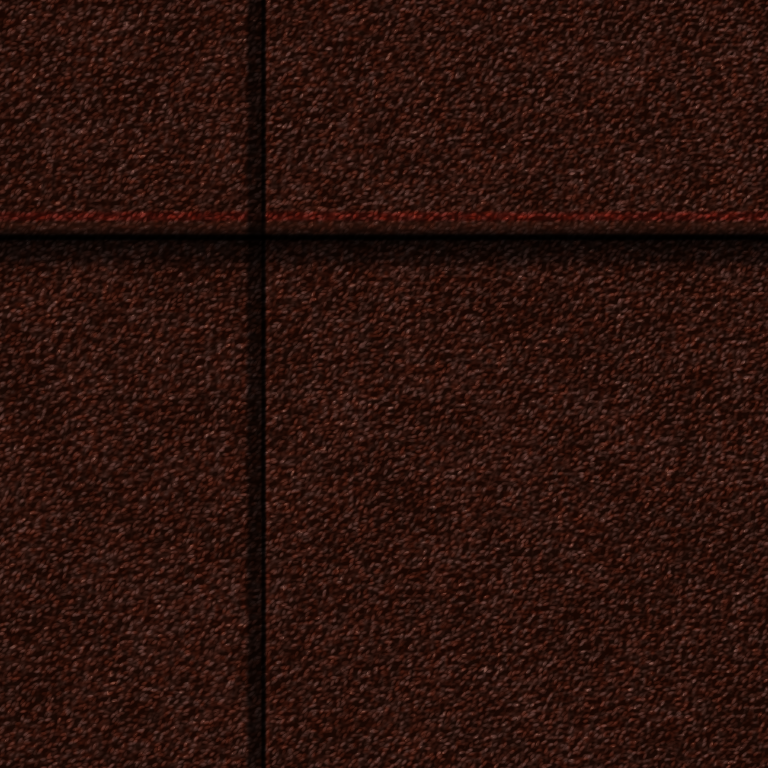
This texture is drawn by a Shadertoy shader. Its source:

```glsl
// Dark red-brown grained slab, one tile per canvas, split by two grooves.
// Slanted grains scattered one per cell lie over embossed noise; distance bands
// shade an upright joint and a level overlap with a red lip, gap and shadow.

// Integer hash of a lattice cell, 0 to 1
float hash(ivec2 cell) {
    uvec2 q = uvec2(cell) * uvec2(1597334673u, 3812015801u);
    uint n = (q.x ^ q.y) * 1597334673u;
    n = (n ^ (n >> 15)) * 2246822519u;
    n ^= n >> 13;
    return float(n >> 8) / 16777216.0;
}

// Value noise that wraps at the canvas edges
float noise(vec2 uv, vec2 cells) {
    vec2 p = uv * cells;
    vec2 i = floor(p), f = smoothstep(0.0, 1.0, p - i);
    ivec2 a = ivec2(mod(i, cells)), b = ivec2(mod(i + 1.0, cells));
    return mix(mix(hash(a), hash(ivec2(b.x, a.y)), f.x),
               mix(hash(ivec2(a.x, b.y)), hash(b), f.x), f.y);
}

// Brightness of the strongest slanted grain at this spot
float grains(vec2 uv, float cells) {
    vec2 p = uv * cells, i = floor(p);
    float light = 0.0;
    for (int y = -1; y <= 1; y++)
    for (int x = -1; x <= 1; x++) {
        vec2 cell = i + vec2(x, y);
        ivec2 id = ivec2(mod(cell, cells));
        vec2 d = p - cell - vec2(hash(id + 311), hash(id + 733));
        float angle = 0.1 + 1.0 * hash(id + 1201);
        float c = cos(angle), s = sin(angle);
        vec2 r = vec2(c * d.x + s * d.y, c * d.y - s * d.x);
        float body = 1.0 - smoothstep(0.25, 1.0, length(r / vec2(0.9, 0.45)));
        light = max(light, body * mix(0.25, 1.0, hash(id + 1777)) * (1.0 + 0.6 * r.y));
    }
    return light;
}

// Fine relief: coarser at the left, finer towards the right
float relief(vec2 uv) {
    float fine = mix(0.4, 0.65, smoothstep(0.1, 0.9, uv.x));
    return mix(noise(uv, vec2(120.0, 150.0)), noise(uv, vec2(220.0, 256.0)), fine);
}

// Soft-edged band between lo and hi
float band(float x, float lo, float hi, float soft) {
    return smoothstep(lo - soft, lo + soft, x) * (1.0 - smoothstep(hi - soft, hi + soft, x));
}

void mainImage(out vec4 fragColor, in vec2 fragCoord) {
    vec2 uv = fragCoord / iResolution.xy;

    // Grains plus relief lit from the upper left, with faint broad blotches
    float slope = relief(uv) - relief(uv + vec2(-0.0024, 0.0032));
    float blotch = noise(uv, vec2(28.0)) - 0.5;
    float grain = grains(uv, 140.0) - 0.47;
    float tone = clamp(0.46 + 0.75 * grain + 0.8 * slope + 0.18 * blotch, 0.0, 1.3);
    vec3 color = mix(vec3(0.09, 0.036, 0.018), vec3(0.34, 0.195, 0.165), tone);

    // Rust in the dark parts, brown in the light ones, and pale specks
    float brown = noise(uv + 0.37, vec2(150.0)) + 0.6 * (tone - 0.45);
    color.gb *= mix(vec2(0.65, 0.42), vec2(1.08, 1.12), clamp(brown, 0.0, 1.0));
    float speck = smoothstep(0.75, 1.0, noise(uv + 0.61, vec2(240.0)));
    color += vec3(0.14, 0.11, 0.09) * speck * smoothstep(0.4, 0.9, tone);

    // Upright joint: shaded side, thin black gap, lit edge
    float joint = band(uv.x, 0.322, 0.345, 0.004);
    color *= 1.0 - 0.55 * joint;
    color *= 1.0 - 0.75 * band(uv.x, 0.3405, 0.3455, 0.002);
    color += vec3(0.04, 0.011, 0.006) * band(uv.x, 0.347, 0.351, 0.0015);

    // Level overlap: red lip and rounded brown underside
    float lip = band(uv.y, 0.713, 0.724, 0.004) * (1.0 - 0.8 * joint);
    color = mix(color, color * vec3(1.15, 0.75, 0.7) + vec3(0.045, 0.008, 0.005), lip);
    vec3 worn = mix(color, vec3(0.19, 0.085, 0.05) * (1.0 - 0.7 * joint), 0.4);
    worn *= mix(0.5, 0.95, smoothstep(0.695, 0.708, uv.y));
    color = mix(color, worn, band(uv.y, 0.692, 0.711, 0.003));

    // Shadow cast below the overlap, and the black gap
    float below = 1.0 - smoothstep(0.69, 0.694, uv.y);
    color *= 1.0 - 0.5 * below * smoothstep(0.643, 0.667, uv.y);
    color *= 1.0 - 0.4 * below * smoothstep(0.665, 0.688, uv.y);
    color *= 1.0 - 0.9 * band(uv.y, 0.687, 0.695, 0.0025);

    fragColor = vec4(color, 1.0);
}
```
